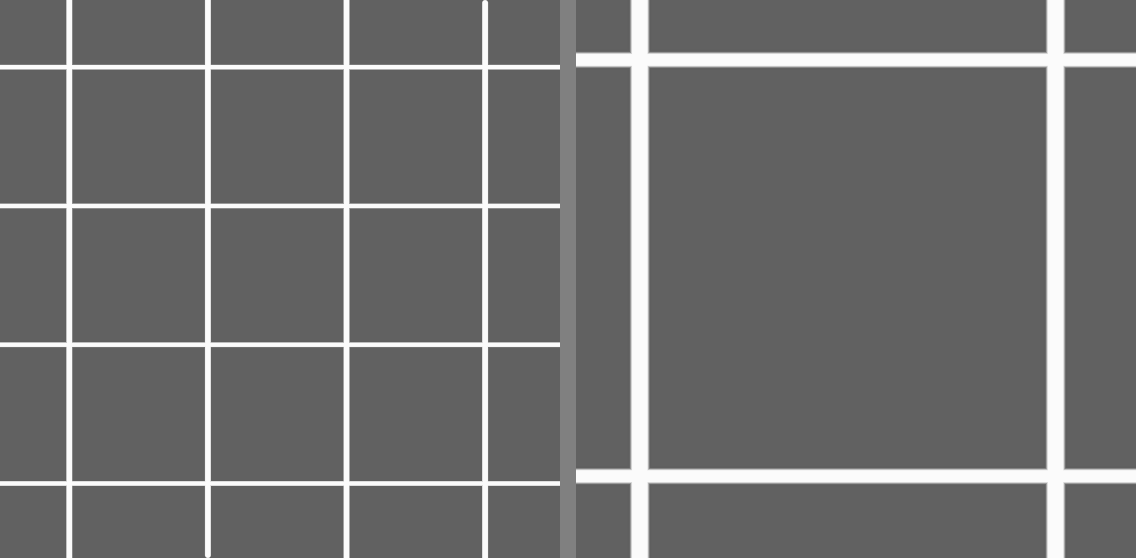
Left: the whole. Right: its middle third, enlarged.
Give the GLSL for this pattern, as a Shadertoy shader.

```glsl
// Square grey tiles divided by white lines, the upright lines slightly thicker.

const vec3 TILE_COLOR = vec3(0.38);
const vec3 LINE_COLOR = vec3(0.985);

// Lengths are fractions of the canvas height.
const vec2 PERIOD = vec2(0.2484, 0.2487);     // tile pitch across and up
const vec2 FIRST_LINE = vec2(0.1242, 0.1335); // centre of the first line on each axis
const vec2 HALF_WIDTH = vec2(0.0053, 0.0042); // upright, level
const float EDGE_SOFTNESS = 0.0011;
const float SHADE_WIDTH = 0.0025;             // faint dark rim beside the lines
const float SHADE_AMOUNT = 0.05;
const float BOTTOM_CAP_COLUMN = 1.0;          // upright with a rounded lower end
const float TOP_CAP_COLUMN = 3.0;             // upright with a rounded upper end

// Signed distance to an upright line, rounded where it ends at the canvas edge.
float uprightDistance(float offset, float y, float column) {
    float r = HALF_WIDTH.x;
    float pastEnd = 0.0;
    if (column == BOTTOM_CAP_COLUMN) pastEnd = max(r - y, 0.0);
    if (column == TOP_CAP_COLUMN) pastEnd = max(y - 1.0 + r, 0.0);
    return length(vec2(offset, pastEnd)) - r;
}

void mainImage(out vec4 fragColor, in vec2 fragCoord) {
    vec2 p = fragCoord / iResolution.y;

    // Offset from the nearest line on each axis.
    vec2 cell = (p - FIRST_LINE) / PERIOD;
    vec2 nearest = floor(cell + 0.5);
    vec2 offset = (cell - nearest) * PERIOD;

    float upright = uprightDistance(offset.x, p.y, nearest.x);
    float level = abs(offset.y) - HALF_WIDTH.y;
    float dist = min(upright, level);

    // Tile with its faint rim, then the smoothed lines on top.
    float rim = 1.0 - smoothstep(0.0, SHADE_WIDTH, dist);
    vec3 color = TILE_COLOR * (1.0 - SHADE_AMOUNT * rim);
    float soft = max(EDGE_SOFTNESS, 0.75 / iResolution.y);
    float line = 1.0 - smoothstep(-soft, soft, dist);
    color = mix(color, LINE_COLOR, line);

    fragColor = vec4(color, 1.0);
}
```
